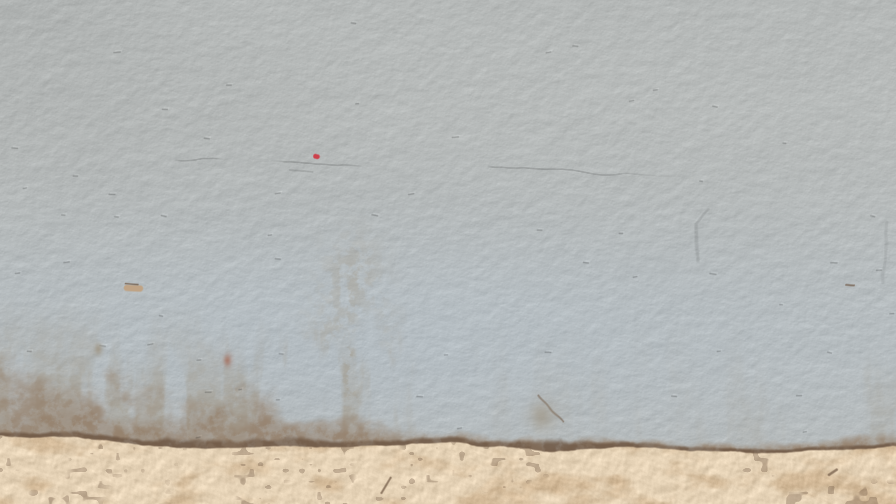
Reproduce this texture procedurally as a WebGL 1 fragment shader.

```glsl
precision highp float;
// Painted plaster wall above a strip of pale sand, with damp brown dirt at its foot.
// Layered value noise gives relief, stains and grains; line distances give the cracks.
// Lengths are in canvas heights, so the scene keeps its form at any size.

uniform vec2 u_resolution;

#define RELIEF 0.17
#define STAIN_STRENGTH 0.62
#define DIRT_STRENGTH 0.88
#define SPECK_CELL 0.085
#define WALL_COLOR vec3(0.715, 0.728, 0.724)
#define WALL_BLUE vec3(0.705, 0.737, 0.757)
#define STAIN_COLOR vec3(0.62, 0.58, 0.51)
#define DIRT_COLOR vec3(0.58, 0.495, 0.41)
#define SEAM_COLOR vec3(0.43, 0.34, 0.265)
#define SAND_LIGHT vec3(0.90, 0.825, 0.715)
#define SAND_DARK vec3(0.82, 0.72, 0.59)

float hash(vec2 p) {
  vec3 q = fract(vec3(p.xyx) * 0.1031);
  q += dot(q, q.yzx + 33.33);
  return fract((q.x + q.y) * q.z);
}

float noise(vec2 p) {
  vec2 i = floor(p), f = fract(p);
  f = f * f * (3.0 - 2.0 * f);
  return mix(mix(hash(i), hash(i + vec2(1, 0)), f.x),
             mix(hash(i + vec2(0, 1)), hash(i + vec2(1, 1)), f.x), f.y);
}

float fbm(vec2 p) {
  float sum = 0.0, amp = 0.5;
  for (int i = 0; i < 4; i++) {
    sum += amp * noise(p);
    p = mat2(1.6, 1.2, -1.2, 1.6) * p + 17.3;
    amp *= 0.5;
  }
  return sum / 0.9375;
}

float bell(float x, float center, float width) {
  float d = (x - center) / width;
  return exp(-d * d);
}

float blob(vec2 p, vec2 center, vec2 size) {
  vec2 d = (p - center) / size;
  return exp(-dot(d, d));
}

// Soft stroke from a to b
float stroke(vec2 p, vec2 a, vec2 b, float width) {
  vec2 v = b - a;
  float t = clamp(dot(p - a, v) / dot(v, v), 0.0, 1.0);
  float soft = 1.0 / u_resolution.y;
  return 1.0 - smoothstep(width - soft, width + soft, length(p - a - v * t));
}

float sandEdge(float x) {
  float y = 0.112 + 0.022 * (1.0 - smoothstep(0.1, 0.35, x));
  y += 0.010 * bell(x, 0.87, 0.1) - 0.006 * bell(x, 1.09, 0.07) - 0.010 * bell(x, 1.5, 0.15);
  return y + 0.010 * (fbm(vec2(x * 22.0, 3.0)) - 0.5);
}

float plaster(vec2 p) {
  return fbm(p * vec2(55.0, 75.0)) + 0.8 * fbm(p * vec2(14.0, 24.0) + 9.0);
}

vec3 wall(vec2 p, float h) {
  // Paint tone, bluer toward the foot
  vec3 col = mix(WALL_COLOR, WALL_BLUE, bell(p.y, 0.32, 0.24) * (0.65 + 0.35 * bell(p.x, 0.75, 0.6)));
  col *= 0.985 + 0.03 * fbm(p * vec2(2.0, 5.0)) - 0.035 * blob(p, vec2(0.0, 1.0), vec2(0.4));
  col += RELIEF * (plaster(p) - plaster(p + vec2(0.0015, -0.0025)));

  // Damp streaks and blotches
  float streak = smoothstep(0.43, 0.72, fbm(vec2(p.x * 26.0, p.y * 5.0)));
  float grain = smoothstep(0.35, 0.65, fbm(p * 60.0));
  float sides = 0.2 + 0.8 * (1.0 - smoothstep(0.6, 0.95, p.x)) + 0.2 * smoothstep(1.4, 1.7, p.x);
  float stain = streak * sides * (1.0 - smoothstep(0.02, 0.31, h));
  stain += 0.55 * blob(p, vec2(0.70, 0.45), vec2(0.055, 0.075)) * grain;
  stain += 0.45 * blob(p, vec2(0.69, 0.31), vec2(0.09, 0.09)) * grain * streak;
  col = mix(col, STAIN_COLOR, clamp(stain * (0.6 + 0.4 * grain) * STAIN_STRENGTH, 0.0, 1.0));

  // Brown dirt rising from the ground, highest at the left
  float reach = 0.022 + 0.085 * (1.0 - smoothstep(0.35, 0.95, p.x)) + 0.045 * bell(p.x, 0.0, 0.12);
  float ragged = h / reach + 1.5 * (fbm(p * vec2(17.0, 22.0) + 4.0) - 0.5);
  float dirt = 1.0 - smoothstep(0.05, 1.15, ragged);
  col = mix(col, DIRT_COLOR, dirt * DIRT_STRENGTH * (0.65 + 0.35 * grain));

  // Broken dark seam where plaster meets sand
  float seam = 0.007 + 0.010 * bell(p.x, 0.5, 0.3) + 0.017 * bell(p.x, 1.1, 0.13);
  seam *= 0.45 + 1.1 * fbm(vec2(p.x * 24.0, 8.0));
  float crumble = 0.65 + 0.35 * smoothstep(0.3, 0.6, fbm(p * 45.0));
  col = mix(col, SEAM_COLOR, 0.85 * crumble * (1.0 - smoothstep(seam * 0.5, seam + 0.003, h)));
  return col;
}

vec3 marks(vec2 p, vec3 col) {
  // Sparse flecks, each paired with a lit lip
  vec2 cell = floor(p / SPECK_CELL);
  vec2 spot = (cell + 0.2 + 0.6 * vec2(hash(cell), hash(cell + 31.0))) * SPECK_CELL;
  vec2 reach = vec2(0.004 + 0.008 * hash(cell + 7.0), 0.004 * hash(cell + 5.0) - 0.002);
  float shown = step(0.76, hash(cell + 53.0));
  col *= 1.0 - 0.2 * shown * stroke(p, spot, spot + reach, 0.0013);
  col += 0.05 * shown * stroke(p, spot + 0.003, spot + reach + 0.003, 0.001);

  // Hairline crack across the upper wall
  float crackY = 0.678 - 0.025 * smoothstep(0.4, 1.4, p.x) + 0.022 * (fbm(vec2(p.x * 9.0, 2.0)) - 0.5);
  float crack = (1.0 - smoothstep(0.0008, 0.0025, abs(p.y - crackY))) * smoothstep(0.1, 0.2, p.x);
  crack *= (1.0 - smoothstep(1.15, 1.4, p.x)) * smoothstep(0.4, 0.6, noise(vec2(p.x * 13.0, 5.0)));
  crack += stroke(p, vec2(0.575, 0.663), vec2(0.62, 0.659), 0.0016);
  col *= 1.0 - 0.13 * crack;

  // Curved scrape, right edge scratch and lower plaster crack
  vec2 w = p + 0.006 * (vec2(noise(p * 35.0), noise(p * 35.0 + 9.0)) - 0.5);
  float scrape = stroke(w, vec2(1.384, 0.482), vec2(1.382, 0.555), 0.0028);
  scrape = max(scrape, stroke(w, vec2(1.382, 0.555), vec2(1.405, 0.585), 0.0025));
  scrape = max(scrape, 0.7 * stroke(w, vec2(1.752, 0.44), vec2(1.762, 0.56), 0.003));
  col *= 1.0 - 0.09 * scrape;
  col = mix(col, SEAM_COLOR, 0.55 * stroke(w, vec2(1.068, 0.215), vec2(1.117, 0.162), 0.0017));
  col = mix(col, STAIN_COLOR, 0.6 * blob(w, vec2(1.075, 0.175), vec2(0.025, 0.025)));

  // Paint chips and the red fleck
  col = mix(col, vec3(0.75, 0.64, 0.52), stroke(w, vec2(0.253, 0.428), vec2(0.278, 0.426), 0.006));
  col = mix(col, SEAM_COLOR, 0.75 * stroke(w, vec2(0.25, 0.437), vec2(0.274, 0.434), 0.0016));
  col = mix(col, SEAM_COLOR, 0.7 * stroke(w, vec2(1.679, 0.436), vec2(1.695, 0.434), 0.0018));
  col = mix(col, vec3(0.64, 0.43, 0.36), 0.75 * blob(w, vec2(0.453, 0.287), vec2(0.008, 0.011)));
  col = mix(col, STAIN_COLOR, 0.8 * blob(w, vec2(0.194, 0.305), vec2(0.008, 0.012)));
  return mix(col, vec3(0.80, 0.25, 0.29), stroke(w, vec2(0.628, 0.692), vec2(0.632, 0.691), 0.0045));
}

vec3 sand(vec2 p) {
  float lumps = fbm(p * vec2(14.0, 26.0));
  vec3 col = mix(SAND_DARK, SAND_LIGHT, smoothstep(0.2, 0.58, lumps));
  col += 0.22 * (fbm(p * 55.0) - fbm(p * 55.0 + vec2(0.2, -0.3)));
  float twig = stroke(p, vec2(0.757, 0.022), vec2(0.775, 0.052), 0.002);
  twig = max(twig, stroke(p, vec2(1.645, 0.058), vec2(1.66, 0.068), 0.0025));
  float pebble = smoothstep(0.76, 0.84, noise(p * vec2(60.0, 90.0))) * smoothstep(0.55, 0.75, noise(p * 12.0));
  return mix(col, SEAM_COLOR, max(0.7 * twig, 0.35 * pebble));
}

void main() {
  vec2 p = gl_FragCoord.xy / u_resolution.y;
  float h = p.y - sandEdge(p.x);
  float soft = 1.2 / u_resolution.y;
  vec3 col = mix(sand(p), marks(p, wall(p, h)), smoothstep(-soft, soft, h));
  gl_FragColor = vec4(clamp(col, 0.0, 1.0), 1.0);
}
```
